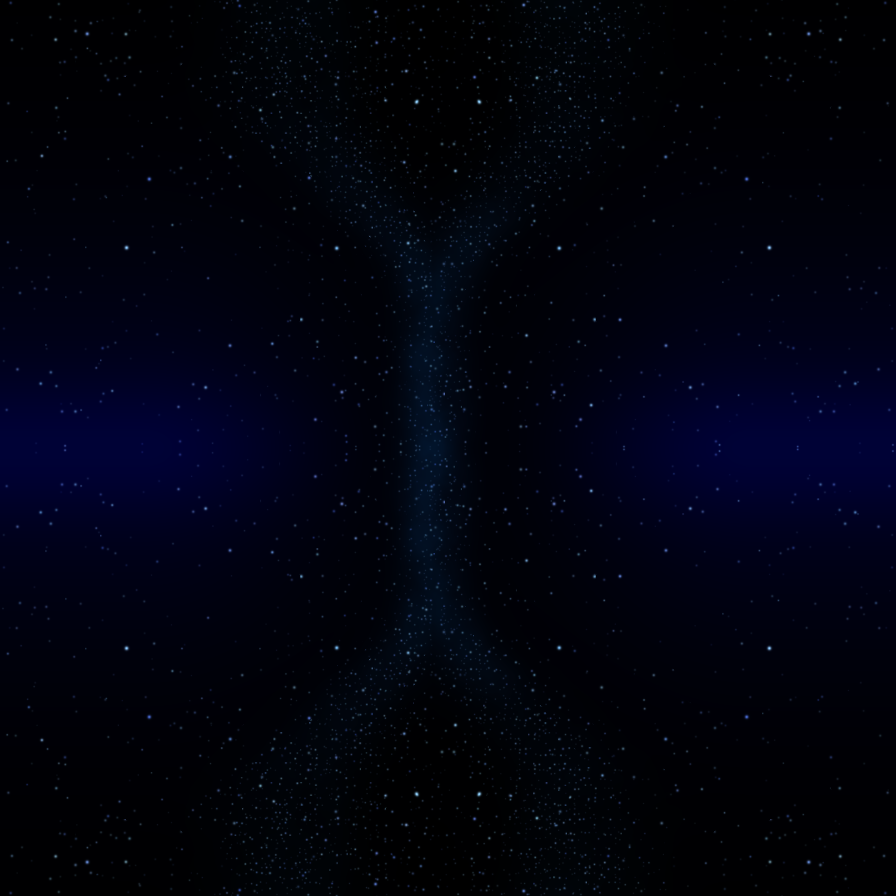
Write a Shadertoy shader that draws this texture.

```glsl
// Mirrored night sky: blue side glows, a forked teal star band and scattered stars.
#define SIDE_GLOW vec3(0.0, 0.002, 0.165)
#define SKY_TINT vec3(0.0, 0.004, 0.048)
#define BAND_TINT vec3(0.008, 0.068, 0.125)
#define BAND_CENTER 0.483
#define BAND_WIDTH 0.032
#define FORK_SPREAD 0.155
#define STAR_RADIUS 0.0014
#define STAR_GAIN 1.0
#define DUST_GAIN 0.45

float hash(vec2 p) {
    return fract(sin(dot(p, vec2(127.1, 311.7))) * 43758.5453);
}

float noise(vec2 p) {
    vec2 cell = floor(p), f = fract(p);
    f = f * f * (3.0 - 2.0 * f);
    return mix(mix(hash(cell), hash(cell + vec2(1, 0)), f.x),
               mix(hash(cell + vec2(0, 1)), hash(cell + vec2(1, 1)), f.x), f.y);
}

float fbm(vec2 p) {
    float sum = 0.0, weight = 0.5;
    for (int i = 0; i < 4; i++) {
        sum += weight * noise(p);
        p = p * 2.03 + 17.0;
        weight *= 0.5;
    }
    return sum;
}

float bell(float x, float width) {
    return exp(-x * x / (width * width));
}

// One jittered star per grid cell, kept where its hash is below the density
vec3 starLayer(vec2 p, float cells, float density, float radius, float seed) {
    vec2 cell = floor(p * cells);
    vec2 key = cell + seed;
    vec2 jitter = 0.2 + 0.6 * vec2(hash(key + 3.1), hash(key + 8.7));
    float dist = length(p - (cell + jitter) / cells);
    float shine = 0.18 + 0.82 * pow(hash(key + 21.3), 2.5);
    float size = max(radius * (0.7 + 0.5 * shine), 0.5 / iResolution.y);
    float lit = step(hash(key), density) * shine * bell(dist, size);
    vec3 tint = mix(vec3(0.28, 0.42, 0.95), vec3(0.55, 0.9, 1.0), hash(key + 5.9));
    return lit * mix(tint, vec3(0.9, 0.95, 1.0), 0.4 * hash(key + 13.7));
}

void mainImage(out vec4 fragColor, in vec2 fragCoord) {
    vec2 uv = fragCoord / iResolution.xy;
    float height = abs(uv.y - 0.5);
    float side = abs(uv.x - 0.5);
    vec2 mirrored = vec2(side, height);
    vec2 folded = vec2(uv.x, height);

    // Side glows and faint sky
    float sideMask = smoothstep(0.04, 0.34, side);
    float glow = sideMask * (0.6 * bell(height, 0.075) + 0.4 * bell(height, 0.2));
    float sky = bell(height, 0.33) * (0.6 + 0.4 * sideMask);
    vec3 color = SIDE_GLOW * glow + SKY_TINT * sky;

    // Star band that forks toward the top and bottom
    float fork = smoothstep(0.15, 0.42, height);
    float axis = uv.x - BAND_CENTER;
    float armDist = abs(axis) - FORK_SPREAD * fork;
    float band = bell(armDist, BAND_WIDTH + 0.045 * fork);
    float haze = 0.35 + 1.3 * fbm(folded * vec2(26.0, 20.0));
    float strength = mix(0.75, 0.19, smoothstep(0.1, 0.34, height));
    strength += 0.25 * bell(height, 0.1) + 0.15 * bell(height - 0.18, 0.04);
    color += BAND_TINT * band * haze * strength;

    // Dark hollow between the fork arms
    float hollow = length(vec2(axis / 0.105, (height - 0.42) / 0.14));
    color *= mix(0.3, 1.0, smoothstep(0.5, 1.25, hollow));

    // Mirrored bright stars, denser beside the band and near the corners
    float cluster = bell(side - 0.145, 0.05) * bell(height, 0.26);
    float corner = bell(side - 0.38, 0.06) * bell(height - 0.45, 0.04);
    float density = 0.13 + 0.22 * cluster + 0.35 * corner;
    vec3 stars = starLayer(mirrored, 38.0, density, STAR_RADIUS * 1.2, 11.0);
    stars += 0.45 * starLayer(mirrored, 66.0, density, STAR_RADIUS, 47.0);

    // Unmirrored stars and fine dust around the band
    float core = bell(axis, 0.11 + 0.12 * fork);
    stars += 0.8 * starLayer(folded, 54.0, 0.25 * core, STAR_RADIUS, 83.0);
    vec3 dust = starLayer(folded, 115.0, 0.42 * core, STAR_RADIUS * 0.8, 131.0);
    dust += starLayer(folded, 180.0, 0.5 * band, STAR_RADIUS * 0.7, 197.0);

    color += STAR_GAIN * stars + DUST_GAIN * dust;
    fragColor = vec4(clamp(color, 0.0, 1.0), 1.0);
}
```
